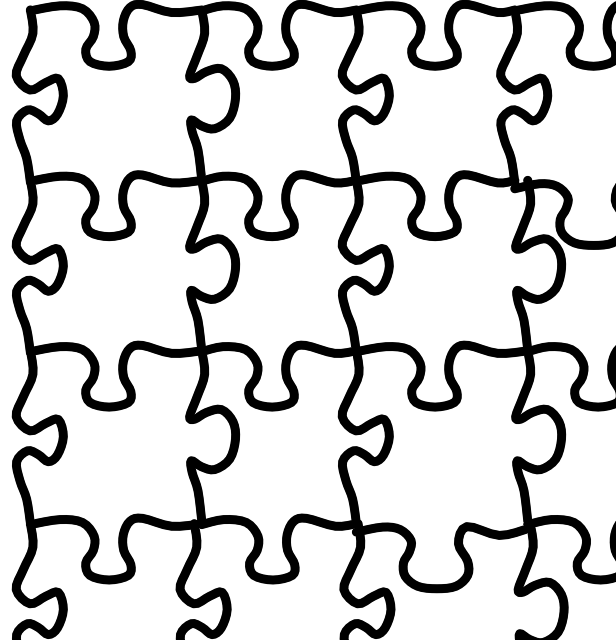
A Shadertoy shader for this pattern:

```glsl
#define CANVAS_UNITS 768.0
#define PITCH vec2(195.6, 204.5)
#define COLUMNS 4
#define ROWS 4
#define LINE_HALF_WIDTH 5.4
#define SQUEEZE 5.5
#define CURVE_STEPS 4
#define INK vec3(0.0)
#define PAPER vec3(1.0)

const int KNOTS = 16;

// Edge outlines in design units, y pointing down
const vec2 SMALL_ACROSS[KNOTS] = vec2[KNOTS](
    vec2(37, 13), vec2(72, 7), vec2(99, 10.5), vec2(113, 27),
    vec2(112, 44), vec2(103, 59), vec2(108, 74), vec2(131, 79.5),
    vec2(154, 74), vec2(157, 61), vec2(148.5, 44), vec2(148, 25),
    vec2(156, 9), vec2(171, 5.5), vec2(206, 15), vec2(240, 12));

const vec2 WIDE_ACROSS[KNOTS] = vec2[KNOTS](
    vec2(37, 22), vec2(66, 16), vec2(87, 19), vec2(100, 32),
    vec2(98, 46), vec2(91, 59), vec2(93, 75), vec2(108, 87),
    vec2(131, 90), vec2(154, 87), vec2(168, 74), vec2(168, 57),
    vec2(157, 36), vec2(167, 15.5), vec2(206, 26), vec2(242, 18));

const vec2 SMALL_DOWN[KNOTS] = vec2[KNOTS](
    vec2(36.5, 12), vec2(39.5, 40), vec2(28, 67), vec2(19.5, 91),
    vec2(36, 108), vec2(55, 99), vec2(70, 94.5), vec2(76, 115),
    vec2(69, 137), vec2(58, 145), vec2(46, 136.5), vec2(33, 132),
    vec2(20, 145), vec2(24, 168), vec2(32, 190), vec2(36.5, 219));

const vec2 WIDE_DOWN[KNOTS] = vec2[KNOTS](
    vec2(46.5, 12), vec2(50, 40), vec2(41, 67), vec2(32, 91),
    vec2(38, 94), vec2(52, 86), vec2(70, 82.5), vec2(84, 97),
    vec2(87, 118), vec2(80, 142), vec2(62, 154.5), vec2(46, 151),
    vec2(34, 144), vec2(35, 158), vec2(42, 180), vec2(46.5, 216));

float segmentDistance(vec2 p, vec2 a, vec2 b) {
    vec2 ab = b - a;
    float t = clamp(dot(p - a, ab) / max(dot(ab, ab), 1e-4), 0.0, 1.0);
    return length(p - a - ab * t);
}

vec2 catmullRom(vec2 a, vec2 b, vec2 c, vec2 d, float t) {
    return b + 0.5 * t * (c - a
        + t * (2.0 * a - 5.0 * b + 4.0 * c - d
        + t * (3.0 * (b - c) + d - a)));
}

// Distance to a smooth curve through all knots
float curveDistance(vec2 p, vec2 knots[KNOTS]) {
    float nearest = 1e5;
    vec2 from = knots[0];
    for (int i = 0; i < KNOTS - 1; i++) {
        vec2 a = knots[max(i - 1, 0)], d = knots[min(i + 2, KNOTS - 1)];
        for (int s = 1; s <= CURVE_STEPS; s++) {
            float t = float(s) / float(CURVE_STEPS);
            vec2 to = catmullRom(a, knots[i], knots[i + 1], d, t);
            nearest = min(nearest, segmentDistance(p, from, to));
            from = to;
        }
    }
    return nearest;
}

bool inside(vec2 p, vec2 low, vec2 high) {
    return all(greaterThan(p, low)) && all(lessThan(p, high));
}

bool wideDown(int col, int row) {
    return (col == 1 && row < 3) || (col == 3 && row > 0);
}

bool wideAcross(int col, int row) {
    return (col == 3 && row == 1) || (col == 2 && row == 3);
}

// Grid position, with the last column pulled in above squeezeRow
vec2 cellOrigin(int col, int row, int squeezeRow) {
    vec2 origin = vec2(col, row) * PITCH;
    if (col == 3 && row < squeezeRow) origin.x -= SQUEEZE;
    if (row == 3) origin += vec2(col, 3);
    return origin;
}

// Where an across edge meets the down edge above it
float junctionX(int col, int row) {
    int above = max(row - 1, 0);
    float start = wideDown(col, above) ? WIDE_DOWN[0].x : SMALL_DOWN[0].x;
    return start + cellOrigin(col, above, 1).x;
}

float puzzleDistance(vec2 p) {
    float nearest = 1e5;
    for (int row = 0; row < ROWS; row++)
    for (int col = 0; col < COLUMNS; col++) {
        vec2 q = p - cellOrigin(col, row, 1);
        if (inside(q, vec2(8, 0), vec2(98, 230))) {
            vec2 down[KNOTS] = SMALL_DOWN;
            if (wideDown(col, row)) down = WIDE_DOWN;
            nearest = min(nearest, curveDistance(q, down));
        }
        vec2 origin = cellOrigin(col, row, 2);
        q = p - origin;
        if (inside(q, vec2(20, -8), vec2(260, 102))) {
            vec2 across[KNOTS] = SMALL_ACROSS;
            if (wideAcross(col, row)) across = WIDE_ACROSS;
            across[0].x = junctionX(col, row) - origin.x;
            across[KNOTS - 1].x = junctionX(col + 1, row) - origin.x;
            nearest = min(nearest, curveDistance(q, across));
        }
    }
    return nearest;
}

void mainImage(out vec4 fragColor, in vec2 fragCoord) {
    float pixel = CANVAS_UNITS / iResolution.y;
    vec2 p = vec2(fragCoord.x, iResolution.y - fragCoord.y) * pixel;
    float edge = puzzleDistance(p) - LINE_HALF_WIDTH;
    float ink = 1.0 - smoothstep(-0.6 * pixel, 0.6 * pixel, edge);
    fragColor = vec4(mix(PAPER, INK, ink), 1.0);
}
```
